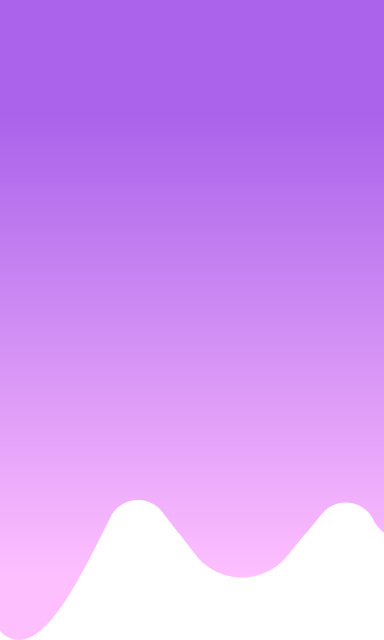
Write a Shadertoy shader that draws this background.

```glsl
// A violet-to-pink vertical gradient above a white rolling wave.
// The wave is a height profile of circular arcs joined by straight tangents,
// with one cubic flank; its edge is smoothed by slope-corrected distance.

const float ASPECT = 0.6016;
const vec3 VIOLET = vec3(0.667, 0.388, 0.918);
const vec3 PINK = vec3(0.996, 0.750, 1.0);
const vec3 WHITE = vec3(1.0);

// Height lost at distance d from an apex: an arc, then a line of given slope.
float arcDrop(float d, float radius, float slope) {
    d = abs(d);
    float tangent = radius * slope / sqrt(1.0 + slope * slope);
    float onArc = min(d, tangent);
    return radius - sqrt(radius * radius - onArc * onArc)
         + slope * max(d - tangent, 0.0);
}

float hill(float x, vec2 apex, float radius, float slope) {
    return apex.y - arcDrop(x - apex.x, radius, slope);
}

float valley(float x, vec2 apex, float radius, float slope) {
    return apex.y + arcDrop(x - apex.x, radius, slope);
}

// Cubic that leaves a level and reaches b with the given slope.
float flank(float x, vec2 a, vec2 b, float slope) {
    float span = b.x - a.x;
    float t = (x - a.x) / span;
    float rise = t * t * (3.0 - 2.0 * t);
    return mix(a.y, b.y, rise) + t * t * (t - 1.0) * span * slope;
}

// Wave height across the canvas, from left to right.
float waveHeight(float x) {
    const vec2 dip = vec2(0.0299, 0.0003);
    const vec2 shoulder = vec2(0.1732, 0.1921);
    const vec2 firstPeak = vec2(0.2161, 0.2188);
    const vec2 bowl = vec2(0.3789, 0.0977);
    const vec2 secondPeak = vec2(0.5417, 0.2148);
    const vec2 lastDip = vec2(0.6358, 0.1565);
    const float peakRadius = 0.0482;
    const float bowlRadius = 0.0919;

    if (x < dip.x) return valley(x, dip, 0.0385, 1.5);
    if (x < shoulder.x) return flank(x, dip, shoulder, 2.0);
    if (x < 0.280) {
        return hill(x, firstPeak, peakRadius, x < firstPeak.x ? 2.0 : 1.3);
    }
    if (x < 0.478) {
        return valley(x, bowl, bowlRadius, x < bowl.x ? 1.3 : 1.22);
    }
    if (x < 0.5846) {
        return hill(x, secondPeak, peakRadius, x < secondPeak.x ? 1.22 : 2.0);
    }
    return valley(x, lastDip, 0.0573, 2.0);
}

// Coverage below the wave, softened over about one pixel.
float waveMask(vec2 p, float pixel) {
    float rise = waveHeight(p.x + pixel) - waveHeight(p.x - pixel);
    float slope = rise / (2.0 * pixel);
    float dist = (waveHeight(p.x) - p.y) / sqrt(1.0 + slope * slope);
    return clamp(dist / pixel + 0.5, 0.0, 1.0);
}

vec3 skyColor(float y, float pinkEnd, float violetStart) {
    float t = clamp((y - pinkEnd) / (violetStart - pinkEnd), 0.0, 1.0);
    return mix(PINK, VIOLET, t);
}

void mainImage(out vec4 fragColor, in vec2 fragCoord) {
    vec2 p = fragCoord / iResolution.xy * vec2(ASPECT, 1.0);
    float pixel = 1.0 / iResolution.y;

    vec3 color = skyColor(p.y, 0.10, 0.82);
    color = mix(color, WHITE, waveMask(p, pixel));
    fragColor = vec4(color, 1.0);
}
```
